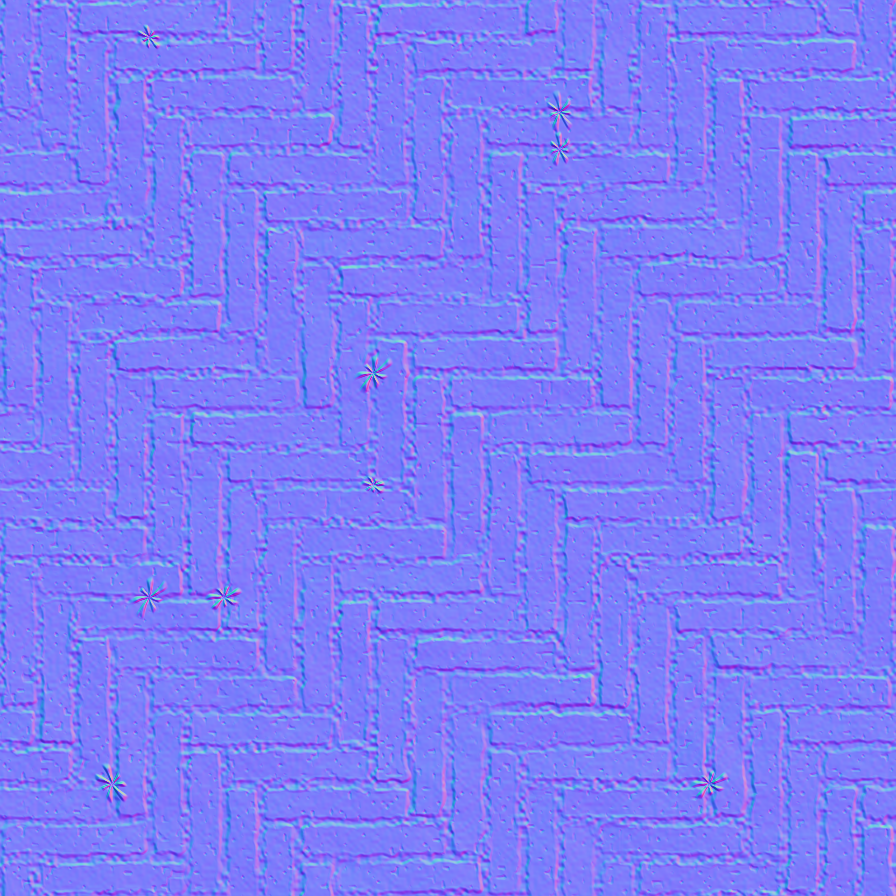
Write a three.js fragment shader that draws this texture map.

```glsl
varying vec2 vUv;

float hash(vec2 p) {
  vec3 q = fract(vec3(p.xyx) * 0.1031);
  q += dot(q, q.yzx + 33.33);
  return fract((q.x + q.y) * q.z);
}

// Value noise that wraps with the 24-unit tile; freq is whole
float noise(vec2 p, float freq) {
  p *= freq;
  vec2 i = floor(p), f = fract(p), period = vec2(24.0 * freq);
  f = f * f * (3.0 - 2.0 * f);
  vec2 a = mod(i, period), b = mod(i + 1.0, period);
  return mix(mix(hash(a), hash(vec2(b.x, a.y)), f.x),
             mix(hash(vec2(a.x, b.y)), hash(b), f.x), f.y);
}

vec2 noise2(vec2 p, float freq) {
  return vec2(noise(p, freq), noise(p + vec2(7.0, 13.0), freq)) - 0.5;
}

float roundedBox(vec2 p, vec2 halfSize, float radius) {
  vec2 q = abs(p) - halfSize + radius;
  return length(max(q, 0.0)) + min(max(q.x, q.y), 0.0) - radius;
}

// Small sprigs rooted where joints meet
float sprigs(vec2 p) {
  float h = 0.0;
  for (int n = 0; n < 9; n++) {
    float seed = float(n) * 3.7 + 5.0;
    vec2 root = floor(24.0 * vec2(hash(vec2(seed, 2.0)), hash(vec2(seed, 9.0))));
    vec2 d = mod(p - root + 12.0, 24.0) - 12.0;
    float r = length(d), angle = atan(d.y, d.x + 0.0001);
    float reach = 0.35 + 0.3 * hash(vec2(seed, 4.0));
    float leaf = smoothstep(0.1, 0.9, cos(angle * 7.0 + seed + 2.0 * r));
    reach *= 0.75 + 0.25 * sin(angle * 2.0 + seed);
    h += leaf * smoothstep(reach, reach * 0.7, r) * smoothstep(0.0, 0.12, r);
  }
  return h;
}

float height(vec2 p) {
  // Herringbone of 4:1 bricks, stepping one cell per row
  vec2 w = p + 0.07 * noise2(p, 1.0) + 0.09 * noise2(p, 4.0) + 0.05 * noise2(p, 9.0);
  vec2 cell = floor(w), f = fract(w);
  float k = mod(cell.x - cell.y, 8.0);
  bool flat_ = k > 1.5 && k < 5.5;
  vec2 offset = flat_ ? vec2(k - 2.0, 0.0) : vec2(0.0, mod(9.0 - k, 8.0));
  vec2 size = flat_ ? vec2(4.0, 1.0) : vec2(1.0, 4.0);
  vec2 id = mod(cell - offset, 24.0);
  vec2 local = offset + f - 0.5 * size;

  // Each brick is shifted, tilted and worn differently
  vec2 rnd = vec2(hash(id + 31.0), hash(id + 67.0)) - 0.5;
  float wear = noise(p, 1.0);
  float inset = 0.065 + 0.05 * wear * noise(p, 3.0);
  float d = roundedBox(local + 0.07 * rnd, 0.5 * size - inset, 0.12);
  float top = smoothstep(0.02, -0.1, d);
  float depth = 0.03 + 0.045 * noise(p + 5.0, 1.0);

  // Fine sand grain, pits, and crumbled mortar
  float grain = 0.010 * noise(p, 10.0) + 0.007 * noise(p, 5.0);
  float pits = 0.022 * smoothstep(0.8, 0.97, noise(p + 3.0, 8.0));
  float crumbs = 0.065 * noise(p, 9.0) + 0.03 * noise(p, 5.0);
  float h = top * (depth + dot(rnd, local) * 0.035 + grain - pits);
  h += (1.0 - smoothstep(0.0, -0.12, d)) * crumbs * (0.4 + 0.8 * wear);
  return h + 0.07 * sprigs(p) * (0.5 + noise(p, 7.0));
}

void main() {
  vec2 p = vec2(vUv.x, 1.0 - vUv.y) * 24.0;
  vec2 e = vec2(0.03, 0.0);

  // Surface slope to tangent-space normal, green pointing up
  vec2 slope = vec2(height(p + e) - height(p - e),
                    height(p + e.yx) - height(p - e.yx)) / (2.0 * e.x);
  vec3 normal = normalize(vec3(-slope.x, slope.y, 1.0));
  gl_FragColor = vec4((normal * 0.5 + 0.5) * 0.985, 1.0);
}
```
